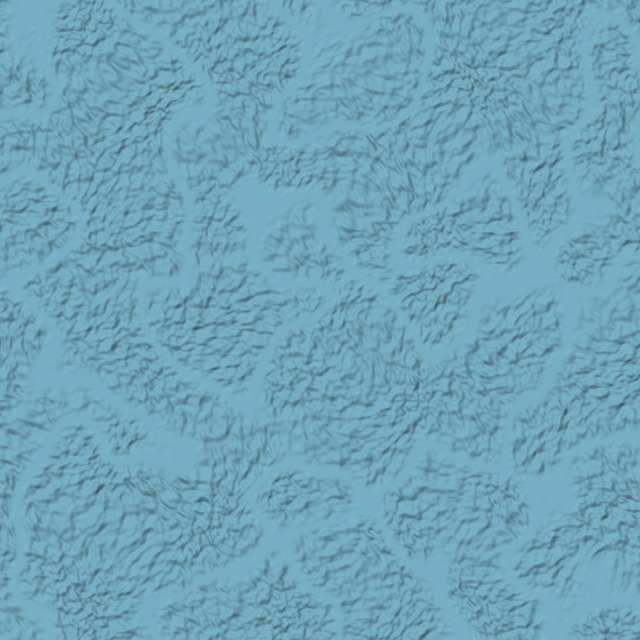
Write a three.js fragment shader that draws this texture.

```glsl
varying vec2 vUv;

const vec3 SURFACE_COLOR = vec3(0.462, 0.685, 0.765);
const vec3 LIGHT_DIR = vec3(-0.19, 0.25, 1.0);
const float ROUGH_SHADE = 0.972;  // overall darkening of the rough areas
const float GRAIN_SCALE = 52.0;   // wrinkles across the canvas
const float GRAIN_GAIN = 0.5;     // weight of the finer wrinkles
const float RELIEF = 0.27;        // steepness of the wrinkles
const float WARP_SCALE = 7.0;     // how often the wrinkles change direction
const float WARP_AMOUNT = 0.032;
const float PATCH_SCALE = 4.8;    // smooth veins across the canvas
const float PATCH_DETAIL = 0.5;
const float VEIN_WIDTH = 0.13;
const float SLOPE_STEP = 0.0014;

// Random unit vector for a lattice cell
vec2 hashDirection(vec2 cell) {
  float h = fract(sin(dot(cell, vec2(127.1, 311.7))) * 43758.5453);
  float angle = 6.28318 * h;
  return vec2(cos(angle), sin(angle));
}

// Signed gradient noise
float gradientNoise(vec2 p) {
  vec2 cell = floor(p);
  vec2 f = fract(p);
  vec2 u = f * f * f * (f * (f * 6.0 - 15.0) + 10.0);
  vec2 e = vec2(1.0, 0.0);
  float a = dot(hashDirection(cell), f);
  float b = dot(hashDirection(cell + e.xy), f - e.xy);
  float c = dot(hashDirection(cell + e.yx), f - e.yx);
  float d = dot(hashDirection(cell + e.xx), f - e.xx);
  return mix(mix(a, b, u.x), mix(c, d, u.x), u.y);
}

// Wrinkle height, gently stretched along locally varying directions
float wrinkleHeight(vec2 p) {
  vec2 warp = vec2(gradientNoise(p * WARP_SCALE + 17.3),
                   gradientNoise(p * WARP_SCALE + 51.8));
  vec2 q = (p + WARP_AMOUNT * warp) * GRAIN_SCALE;
  float height = gradientNoise(q) + GRAIN_GAIN * gradientNoise(q * 2.0 + 9.4);
  return height / GRAIN_SCALE;
}

// Zero along the smooth veins, one in the rough areas
float roughness(vec2 p) {
  vec2 q = p * PATCH_SCALE;
  float n = gradientNoise(q + 3.7) + PATCH_DETAIL * gradientNoise(q * 2.0 + 28.1);
  return smoothstep(0.0, VEIN_WIDTH, abs(n));
}

void main() {
  // Surface slope by central differences
  float rough = roughness(vUv);
  vec2 e = vec2(SLOPE_STEP, 0.0);
  vec2 slope = vec2(wrinkleHeight(vUv + e.xy) - wrinkleHeight(vUv - e.xy),
                    wrinkleHeight(vUv + e.yx) - wrinkleHeight(vUv - e.yx));
  slope *= RELIEF * rough / (2.0 * SLOPE_STEP);

  // Diffuse light, scaled so that flat areas keep the surface color
  vec3 normal = normalize(vec3(-slope, 1.0));
  float light = max(dot(normal, LIGHT_DIR), 0.0) / LIGHT_DIR.z;
  gl_FragColor = vec4(SURFACE_COLOR * light * mix(1.0, ROUGH_SHADE, rough), 1.0);
}
```
